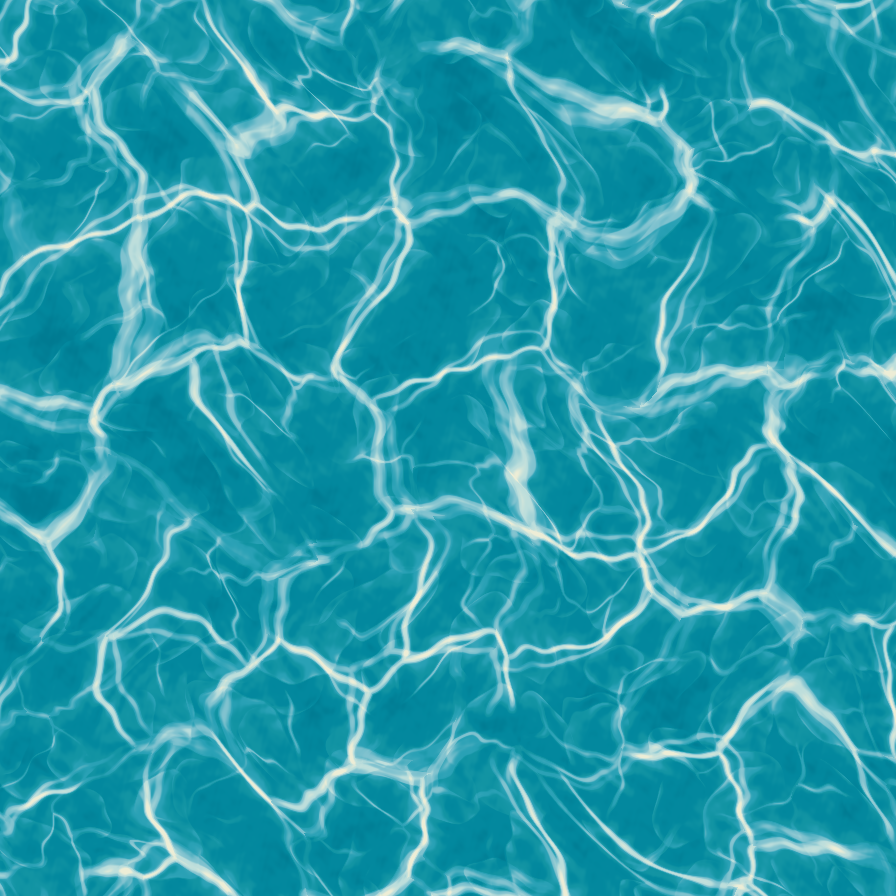
This texture is drawn by a WebGL 1 fragment shader. Its source:

```glsl
precision highp float;
uniform vec2 u_resolution;

vec2 hash2(vec2 c) {
  vec2 k = vec2(dot(c, vec2(127.1, 311.7)), dot(c, vec2(269.5, 183.3)));
  return fract(sin(k) * 43758.5);
}

// Layered sines, roughly -1 to 1
float ripple(vec2 p) {
  float a = sin(p.x * 1.7 + 1.6 * sin(p.y * 1.3)) * sin(p.y * 1.9 + 1.4 * sin(p.x * 1.1 + 1.0));
  float b = sin(p.x * 3.9 - p.y * 2.1 + 1.5 * sin(p.y * 2.7)) * sin(p.y * 4.3 + p.x * 1.5);
  return 0.65 * a + 0.35 * b;
}

vec2 bend(vec2 p) {
  p += 0.18 * sin(p.yx * vec2(2.3, 2.7) + vec2(0.4, 1.9));
  p += 0.06 * sin(p.yx * vec2(5.9, 5.1) + p * 1.7);
  return p + 0.016 * sin(p.yx * 19.0 + p * 7.0);
}

// Light along cell borders: x = halo, y = ribbon, z = bright core
vec3 caustics(vec2 p) {
  vec2 cell = floor(p), home = cell, nearest = vec2(8.0);
  for (int j = -1; j <= 1; j++) {
    for (int i = -1; i <= 1; i++) {
      vec2 id = cell + vec2(float(i), float(j));
      vec2 site = id + 0.1 + 0.8 * hash2(id) - p;
      if (dot(site, site) < dot(nearest, nearest)) {
        nearest = site;
        home = id;
      }
    }
  }
  vec3 light = vec3(0.0);
  float swell = ripple(p * 1.3 + 4.0);
  float present = smoothstep(-0.75, -0.1, ripple(p * 1.1 + 9.0));
  for (int j = -2; j <= 2; j++) {
    for (int i = -2; i <= 2; i++) {
      vec2 id = home + vec2(float(i), float(j));
      vec2 site = id + 0.1 + 0.8 * hash2(id) - p;
      vec2 gap = site - nearest;
      if (dot(gap, gap) > 0.0001) {
        vec2 middle = 0.5 * (site + nearest), normal = normalize(gap);
        float d = dot(middle, normal);
        float along = abs(dot(middle, vec2(-normal.y, normal.x)));
        // Each border has its own strength and width, and tapers outwards
        vec2 h = hash2(id + home + 0.37);
        float strength = present * smoothstep(-0.25, 0.5, h.x) * (1.0 - 0.7 * smoothstep(0.3, 0.8, along));
        float width = mix(0.014, 0.07, h.y * h.y * h.y) * (1.0 + 0.5 * swell);
        float ribbon = 1.0 - smoothstep(width - 0.008, width + 0.016, d);
        float core = exp(-d * d / 0.0005) * (1.0 - 0.7 * h.y * h.y);
        light = max(light, strength * vec3(exp(-d / 0.09), ribbon, core));
      }
    }
  }
  return light;
}

// Faint crescents, sharp outside and fading inwards
float crescents(vec2 p) {
  float light = 0.0;
  vec2 cell = floor(p);
  for (int j = -1; j <= 1; j++) {
    for (int i = -1; i <= 1; i++) {
      vec2 id = cell + vec2(float(i), float(j));
      vec2 h = hash2(id + 51.0);
      vec2 q = p - id - 0.25 - 0.5 * h;
      float turn = 6.283 * hash2(id + 9.0).x;
      float inward = 0.28 + 0.28 * h.y - length(q);
      float facing = dot(q, vec2(cos(turn), sin(turn))) / (length(q) + 0.001);
      float arc = smoothstep(-0.02, 0.008, inward) * exp(-max(inward, 0.0) / 0.055);
      light = max(light, arc * smoothstep(0.0, 0.9, facing) * (0.5 + 0.5 * h.x));
    }
  }
  return light;
}

void main() {
  vec2 uv = gl_FragCoord.xy / min(u_resolution.x, u_resolution.y);
  vec2 p = uv * 6.9 + 2.0;
  vec2 bent = bend(p);

  // The main web, a split strand beside it and a finer lace
  vec3 web = caustics(bent);
  vec2 split = 0.15 * sin(p.yx * vec2(2.1, 2.6) + p * 1.3);
  vec3 side = caustics(bent + split);
  vec3 lace = caustics(bend(bent * 1.6 + 13.0));
  float laceMask = smoothstep(-0.4, 0.4, ripple(p * 1.5 + 7.0));
  float strands = 0.7 + 0.3 * sin(bent.x * 31.0 + 5.0 * sin(bent.y * 8.0));
  float arcs = max(crescents(bent * 1.1 + 3.0), 0.8 * crescents(bent * 1.7 + 21.0));

  // Sum of the layers of light, with a fine mottle
  float light = 0.03 + 0.08 * ripple(p * 1.6) + 0.05 * ripple(p * 5.0) + 0.035 * ripple(p.yx * 13.0);
  light += 0.28 * web.x * strands + 0.32 * web.y + 0.55 * web.z;
  light += 0.16 * side.x * strands + 0.20 * side.y + 0.18 * side.z;
  light += laceMask * (0.15 * lace.x * strands + 0.15 * lace.y + 0.25 * lace.z);
  light += 0.38 * arcs * strands;

  // Water colours from deep teal to pale cream
  vec3 color = mix(vec3(0.0, 0.48, 0.57), vec3(0.01, 0.535, 0.62), smoothstep(-0.07, 0.05, light));
  color = mix(color, vec3(0.07, 0.58, 0.64), smoothstep(0.06, 0.14, light));
  color = mix(color, vec3(0.16, 0.63, 0.71), smoothstep(0.14, 0.25, light));
  color = mix(color, vec3(0.50, 0.76, 0.81), smoothstep(0.25, 0.56, light));
  color = mix(color, vec3(0.74, 0.87, 0.86), smoothstep(0.54, 0.90, light));
  color = mix(color, vec3(0.93, 0.93, 0.84), smoothstep(0.90, 1.35, light));
  gl_FragColor = vec4(color, 1.0);
}
```
